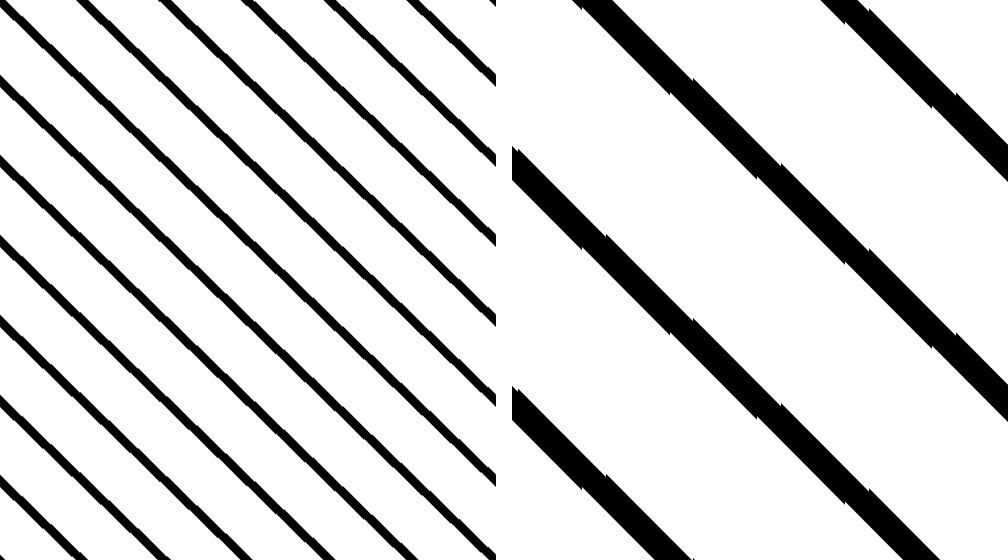
Left, the full canvas; right, a detail of the centre.
Give the GLSL for this pattern, as a WebGL 1 fragment shader.

```glsl
precision highp float;

uniform vec2 u_resolution;

// Sawtooth offset of a stripe edge: 17 slightly steep runs across, each ending in a small jog
float edgeJog(float x, float start) {
    return 0.014 * (fract(17.0 * x - start) - 0.5);
}

void main() {
    vec2 uv = gl_FragCoord.xy / u_resolution;

    // Diagonal stripe phase: 6 repeats across, 7 down, zero on each centre line
    vec2 repeats = vec2(6.0, 7.0);
    float phase = repeats.y * (1.0 - uv.y) - repeats.x * uv.x - 0.011;
    float across = fract(phase + 0.5) - 0.5;

    // The jogs of the two edges are out of step
    float upperEdge = -0.076 + edgeJog(uv.x, 0.74);
    float lowerEdge = 0.076 + edgeJog(uv.x, 0.47);

    // Smooth both edges over one pixel
    float pixel = length(repeats / u_resolution);
    float inside = min(across - upperEdge, lowerEdge - across);
    float ink = clamp(inside / pixel + 0.5, 0.0, 1.0);

    vec3 paper = vec3(1.0);
    vec3 black = vec3(0.005);
    gl_FragColor = vec4(mix(paper, black, ink), 1.0);
}
```
